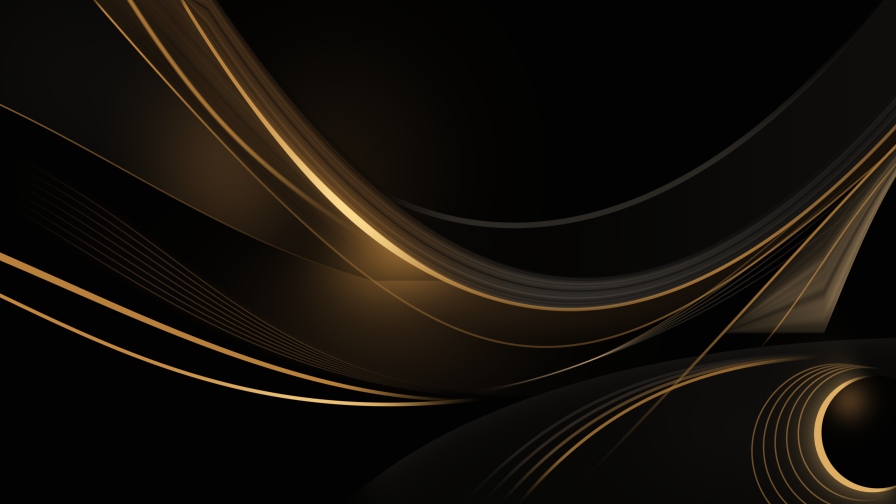
This background is drawn by a Shadertoy shader. Its source:

```glsl
const vec3 BLACK = vec3(.01, .009, .007);
const vec3 GREY = vec3(.2, .185, .165);
const vec3 UMBER = vec3(.27, .185, .1);
const vec3 GOLD = vec3(.76, .53, .24);
const vec3 CREAM = vec3(1., .87, .57);

vec4 weights(float t) {
  float s = 1. - t;
  return vec4(s * s * s, 3. * s * s * t, 3. * s * t * t, t * t * t);
}

// Signed distance (positive above) and parameter of a cubic running left to right
vec2 arc(vec2 p, vec4 xs, vec4 ys) {
  float lo = 0., hi = 1.;
  for (int i = 0; i < 15; i++) {
    float mid = .5 * (lo + hi);
    if (dot(weights(mid), xs) < p.x) lo = mid; else hi = mid;
  }
  vec4 turn = weights(lo + .004) - weights(lo - .004);
  vec2 tangent = vec2(dot(turn, xs), dot(turn, ys));
  return vec2((p.y - dot(weights(lo), ys)) * tangent.x / length(tangent), lo);
}

float above(float d, float soft) { return smoothstep(-soft, soft, d); }
float stroke(float d, float w, float aa) { return 1. - smoothstep(max(w - aa, 0.), w + aa, abs(d)); }
float line(vec2 k, float w, float fade, float aa) {
  return stroke(k.x, w, aa) * smoothstep(0., fade, k.y) * smoothstep(0., fade, 1. - k.y);
}
float bump(float x, float c, float w) { float q = (x - c) / w; return exp(-q * q); }
float spot(vec2 p, vec2 c, vec2 r) { return bump(p.x, c.x, r.x) * bump(p.y, c.y, r.y); }

// Layered sines for silky streaks
float silk(float v) { return .5 + .25 * sin(v * 17. + 1.) + .15 * sin(v * 39.) + .1 * sin(v * 71.); }

void mainImage(out vec4 fragColor, in vec2 fragCoord) {
  // One unit is a hundredth of the canvas height
  vec2 p = 100. * fragCoord / iResolution.y;
  float aa = 75. / iResolution.y;
  vec3 col = BLACK;

  // Guide curves
  vec2 crest = arc(p, vec4(34.7, 76.2, 123.6, 180.6), vec4(102.3, 31.8, 14.2, 78));
  vec2 rim = arc(p, vec4(41.2, 80.1, 123.8, 180.6), vec4(102.3, 43.9, 16.7, 84.9));
  vec2 sweep = arc(p, vec4(16.7, 90, 109.7, 180.6), vec4(102.3, 17.6, 9.3, 73.3));
  vec2 inner = arc(p, vec4(24.3, 41.7, 53.2, 76.4), vec4(102.3, 74.5, 65.2, 50.1));
  vec2 fold = arc(p, vec4(-2.3, 25.5, 44, 74.1), vec4(80.3, 67.5, 52.4, 44.3));
  vec2 veil = arc(p, vec4(73.6, 92.6, 132.4, 177.1), vec4(62.9, 51.7, 44.8, 102.3));
  vec4 fanX = vec4(-2.3, 34.7, 48.6, 97.2), fanY = vec4(71, 55.9, 25.8, 21.6);

  // Sheets on the left
  float under = above(-crest.x, aa);
  col += above(-sweep.x, aa) * above(fold.x, aa) * (UMBER * .8 * spot(p, vec2(46, 68), vec2(16, 20))
    + GREY * .2 * spot(p, vec2(15, 85), vec2(28, 25)));
  col += above(sweep.x, aa) * under * UMBER * (bump(p.x, 45., 22.) * (.33 + .22 * silk(sweep.x * .1))
    + .3 * bump(crest.x, 0., 6.));
  col += above(-fold.x, aa) * above(arc(p, fanX, fanY).x, .5) * UMBER * .5 * spot(p, vec2(77, 37), vec2(25, 16));

  // Veil and warm light
  col += above(-veil.x, aa) * above(rim.x, aa) * smoothstep(0., .3, veil.y)
    * GREY * mix(.05, .22, smoothstep(100., 175., p.x));
  col = mix(col, GREY * .95, line(veil, .55, .3, aa) * .85);
  col += UMBER * .3 * spot(p, vec2(67), vec2(20, 22)) * above(rim.x, 2.);
  col += GOLD * .42 * spot(p, vec2(77, 48), vec2(12, 8.5)) * under;

  // Satin ribbon
  float across = crest.x / max(crest.x - rim.x, .01);
  vec3 satin = mix(UMBER, GREY * 1.15, smoothstep(70., 112., p.x)) * (.45 + .65 * silk(across));
  satin += GOLD * .4 * exp(-4. * max(across, 0.)) * bump(p.x, 68., 22.);
  satin *= mix(1., .55, smoothstep(115., 170., p.x));
  col = mix(col, satin, above(crest.x, aa) * above(-rim.x, .5) * .95);

  // Left fan and its bright edges
  for (int i = 0; i < 7; i++) {
    float k = float(i) / 6.;
    vec2 thread = arc(p, fanX + k * vec4(0, -6.9, 2.3, -2.3), fanY - k * vec4(9.3, 11.6, 1.2, .5));
    col += UMBER * (.7 * line(thread, .1, .4, aa) + .06 * line(thread, .4, .4, 1.2));
  }
  vec2 high = arc(p, vec4(-2.3, 27.8, 60.2, 94.9), vec4(50.1, 37.4, 20, 20.6));
  vec2 low = arc(p, vec4(-2.3, 25.5, 53.2, 97.2), vec4(42.5, 29.2, 15.3, 21.1));
  col = mix(col, GOLD * .95, line(high, mix(.75, .25, high.y), .02, aa) * smoothstep(1., .7, high.y));
  col = mix(col, mix(GOLD, CREAM, bump(p.x, 62., 20.) * .7), line(low, .36, .02, aa) * smoothstep(1., .8, low.y));

  // Pale pleats and wisps on the right
  vec2 spine = arc(p, vec4(111, 140, 157.4, 180.6), vec4(0, 29, 50, 74));
  vec2 hem = arc(p, vec4(163.5, 167, 172, 179), vec4(34, 42, 56, 67));
  float pleat = -spine.x / max(hem.x - spine.x, .01);
  col = mix(col, vec3(.46, .38, .27) * (.15 + pleat * (.45 + .7 * silk(pleat * .8))),
    above(-spine.x, aa) * above(hem.x, aa) * smoothstep(30., 42., p.y));
  for (int i = 0; i < 5; i++) {
    float k = float(i) / 4.;
    vec2 wisp = arc(p, vec4(90.3, 122, 145, 180.6), vec4(20.4, 29, 36, 68) + k * vec4(2, -5, 7, 9));
    col += mix(GREY, GOLD, .35 * k) * .55 * line(wisp, .13, .4, aa);
  }
  vec2 crease = arc(p, vec4(150, 160, 167, 181), vec4(30, 41, 56, 71));
  col = mix(col, GOLD, .7 * line(crease, .15, .2, aa));

  // Gold lines of the upper sweep
  col = mix(col, GOLD, line(fold, .14, .02, aa) * .7 * (1. - fold.y));
  col = mix(col, GOLD, line(sweep, .2, .02, aa) * (.35 + .6 * smoothstep(55., 25., p.x) + .3 * bump(p.x, 150., 22.)));
  col = mix(col, GOLD * .85, line(inner, .42, .02, 2. * aa) * smoothstep(1., .4, inner.y));
  float shine = bump(p.x, 70., 15.);
  float lit = .55 + .45 * bump(p.x, 60., 32.) + .25 * bump(p.x, 145., 18.);
  col += GOLD * .35 * shine * exp(-abs(crest.x) / 2.);
  col = mix(col, mix(GOLD, CREAM, shine), min(lit, 1.) * line(crest, .32 + .5 * shine, .02, aa));

  // Dark dome with a soft rim and rising lines
  vec2 dome = arc(p, vec4(67.1, 92.6, 138.9, 182.9), vec4(-1, 23.4, 32.7, 33));
  vec3 shade = BLACK + GREY * (.09 + .22 * exp(min(dome.x, 0.) / 3.) + .12 * spot(p, vec2(145, 15), vec2(20, 14)));
  col = mix(col, shade, above(-dome.x, aa) * smoothstep(67., 80., p.x));
  for (int i = 0; i < 4; i++) {
    float k = float(i) / 3.;
    vec2 rise = arc(p, vec4(91, 108, 128, 164) + k * vec4(11, 9, 7, 0), vec4(-1, 18, 29, 30) - k * vec4(0, 1, 1, .8));
    col = mix(col, mix(GREY * .6, GOLD * .75, k * k), line(rise, .3, .25, aa));
  }
  col = mix(col, GOLD * .8, line(spine, .26, .05, aa) * smoothstep(3., 48., p.y));

  // Swirl: glow, outer rings, black core, crescent
  vec2 q = p - vec2(173.1, 13.9);
  float disc = length(q) - 11.6, inside = above(-disc, aa);
  float facing = smoothstep(5., -3., q.x + .35 * q.y);
  col += vec3(.3, .24, .15) * facing * exp(-max(disc, 0.) / 3.2);
  for (int i = 0; i < 5; i++) {
    float k = float(i) / 4.;
    vec2 r = q + vec2(1.5 + 5.1 * k, 3.4 * k);
    col += GOLD * .5 * stroke(length(r) - 13.2 - 4.1 * k, .14, aa) * smoothstep(5., -9., r.x);
  }
  col = mix(col, BLACK + UMBER * spot(q, vec2(-4.6, 6.6), vec2(4)), inside);
  float crescent = inside * above(length(q - vec2(1, .3)) - 11.1, aa);
  col = mix(col, mix(GOLD, CREAM, .45 * facing), crescent * facing);

  fragColor = vec4(clamp(col, 0., 1.), 1.);
}
```
